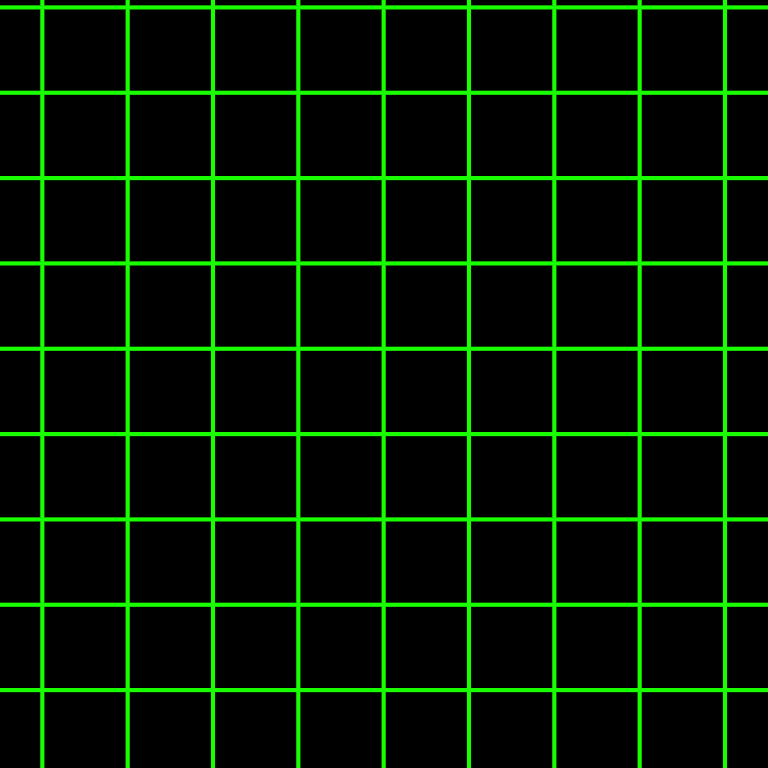
This pattern is drawn by a Shadertoy shader. Its source:

```glsl
const float REPEATS = 9.0;
const float LINE_WIDTH = 0.0487;               // fraction of one cell
const vec2 LINE_OFFSET = vec2(0.496, 0.913);   // line centre within a cell
const vec3 BACKGROUND = vec3(0.0);
const vec3 LINE_COLOR = vec3(0.10, 1.0, 0.0);

// Distance to the nearest line on each axis, in cells
vec2 lineDistance(vec2 cell, vec2 offset) {
    return abs(fract(cell - offset + 0.5) - 0.5);
}

// Share of a pixel covered by a line on each axis
vec2 lineCoverage(vec2 dist, float width, vec2 pixel) {
    return clamp((0.5 * width - dist) / pixel + 0.5, 0.0, 1.0);
}

void mainImage(out vec4 fragColor, in vec2 fragCoord) {
    vec2 pixel = REPEATS / iResolution.xy;
    vec2 cell = fragCoord * pixel;

    // Vertical and horizontal lines joined into one grid
    vec2 dist = lineDistance(cell, LINE_OFFSET);
    vec2 coverage = lineCoverage(dist, LINE_WIDTH, pixel);
    float grid = max(coverage.x, coverage.y);

    fragColor = vec4(mix(BACKGROUND, LINE_COLOR, grid), 1.0);
}
```
